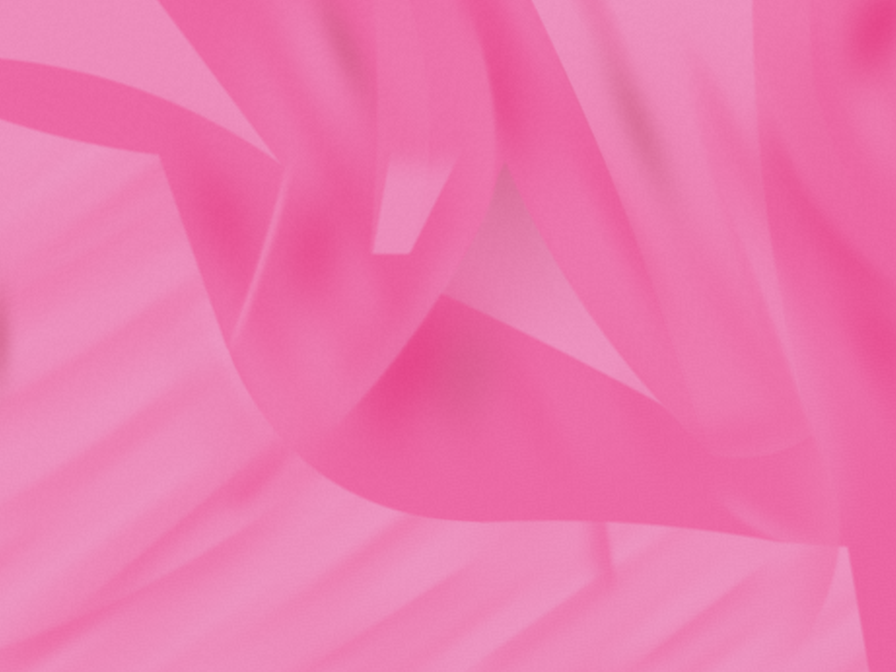
This texture is drawn by a WebGL 1 fragment shader. Its source:

```glsl
precision highp float;
// Sheer pink chiffon lying in overlapping folds, with soft shadows and pale hems.
#define LIGHT vec3(.93, .58, .755)
#define PALE vec3(.95, .67, .81)
#define MID vec3(.93, .47, .68)
#define ROSE vec3(.925, .40, .64)
#define DEEP vec3(.90, .27, .54)
#define SHADE vec3(.81, .36, .52)
#define HEM .022
#define GRAIN .018
#define SILK .75
#define SHEEN .6
uniform vec2 u_resolution;
vec2 p;    // canvas position, 7.68 by 5.76, y downwards
vec3 col;

float hash(vec2 q) { return fract(sin(dot(q, vec2(127.1, 311.7))) * 43758.5); }
float noise(vec2 q) {
  vec2 i = floor(q), f = fract(q);
  f = f * f * (3. - 2. * f);
  return mix(mix(hash(i), hash(i + vec2(1, 0)), f.x),
             mix(hash(i + vec2(0, 1)), hash(i + 1.), f.x), f.y);
}
// Noise drawn out along a direction
float streak(vec2 dir, vec2 freq) {
  return noise(vec2(dot(p, dir), dot(p, vec2(-dir.y, dir.x))) * freq);
}
// x: progress from a to b, y: signed distance to the bowed line, positive on its right
vec2 along(vec2 a, vec2 b, float bow) {
  vec2 d = b - a, r = p - a;
  float len = length(d), t = dot(r, d) / (len * len), s = clamp(t, 0., 1.);
  return vec2(t, dot(r, vec2(-d.y, d.x)) / len - 4. * bow * s * (1. - s));
}
float side(vec2 a, vec2 b, float bow) { return smoothstep(-HEM, HEM, along(a, b, bow).y); }
void tint(vec3 c, float amount) { col = mix(col, c, clamp(amount, 0., 1.)); }
// Crease with separate softness on its left and right
void fold(vec2 a, vec2 b, float bow, float left, float right, vec3 c, float amount) {
  vec2 s = along(a, b, bow);
  float v = s.y / (s.y < 0. ? left : right);
  float ends = smoothstep(-.05, .3, s.x) * (1. - smoothstep(.7, 1.05, s.x));
  tint(c, amount * ends * exp(-v * v));
}
// Soft oval of colour, tilted by an angle
void glow(vec2 c, vec2 size, float angle, vec3 k, float amount) {
  vec2 d = p - c;
  float cs = cos(angle), sn = sin(angle);
  d = vec2(cs * d.x + sn * d.y, cs * d.y - sn * d.x) / size;
  tint(k, amount * exp(-dot(d, d)));
}

void lowerCloth() {
  vec2 dir = vec2(.8, -.6);
  col = mix(LIGHT, MID, SILK * streak(dir, vec2(.5, 2.6)) * streak(dir, vec2(.7, 6.)) * 1.4);
  // Repeated diagonal creases at the left and along the bottom
  for (int i = 0; i < 3; i++) {
    float n = float(i);
    fold(vec2(-.4, 2.8 + .9 * n), vec2(1.8, 1.5 + .8 * n), .08, .08, .26, MID, .6);
    fold(vec2(2.5 + 1.4 * n, 5.85), vec2(4.2 + 1.25 * n, 4.75), 0., .04, .2, ROSE, .4);
  }
  fold(vec2(.6, 5.3), vec2(2.5, 3.7), 0., .04, .16, ROSE, .5);
  fold(vec2(-.5, 5.75), vec2(2.6, 4.2), .16, .04, .17, ROSE, .5);
  fold(vec2(1.9, 4.4), vec2(2.6, 3.6), .05, .12, .1, ROSE, .9);
  fold(vec2(5.1, 4.1), vec2(5.25, 5.1), 0., .05, .15, ROSE, .7);
  glow(vec2(0, 2.9), vec2(.1, .4), 0., SHADE, .6);
}

void sheets() {
  // Broad lower sheet and the band entering from the left
  float body = side(vec2(6.7, 4.65), vec2(4.1, 4.48), .08)
    * side(vec2(4.1, 4.48), vec2(1.95, 3), -.42) * side(vec2(1.95, 3), vec2(1.35, 1.3), 0.);
  float band = side(vec2(1.6, 1.35), vec2(0, 1.02), -.05) * step(p.x, 1.6);
  tint(mix(ROSE, MID, .15), max(body, band));
  glow(vec2(2.6, 3.4), vec2(.4, .8), .5, MID, .8);
  float above = 1. - side(vec2(0, .5), vec2(2.4, 1.4), -.17);
  tint(mix(LIGHT, MID, .3), above * side(vec2(1.35, 0), vec2(2.4, 1.4), 0.));
  fold(vec2(-.4, .75), vec2(2.3, 1.45), -.15, .15, .2, ROSE, .6);
  // Pale opening in the centre, long diagonal band and cloth beyond
  float beyond = side(vec2(6.15, 4.1), vec2(4.55, 0), .09);
  float gap = side(vec2(3.75, 2.52), vec2(4.27, 1.5), .06) * (1. - beyond);
  gap *= 1. - side(vec2(3.75, 2.5), vec2(6.05, 3.68), -.03);
  tint(mix(SHADE, LIGHT, smoothstep(.5, 3.1, p.y)), gap * .9);
  float strip = side(vec2(6.1, 3.9), vec2(3.9, 0), -.35) * (1. - beyond);
  float back = beyond * (1. - side(vec2(6.1, 3.9), vec2(7, 3.7), .1));
  tint(mix(LIGHT, MID, smoothstep(-.8, 2.6, p.y)), back);
  tint(mix(ROSE, MID, smoothstep(1., 3.8, p.y) * .7), strip);
  glow(vec2(5.5, 1.15), vec2(.15, .7), -.4, SHADE, .65);
  glow(vec2(6.1, 2.5), vec2(.2, .9), -.5, ROSE, .6);
  glow(vec2(6.3, 3.75), vec2(.6, .2), -.2, ROSE, .8);
  fold(vec2(5.9, .5), vec2(7, 3.8), .1, .2, .06, ROSE, .5);
  float right = side(vec2(7.25, 4.6), vec2(6.45, 0), -.2);
  tint(mix(MID, ROSE, smoothstep(.8, 2.2, p.y)), right);
  // Long soft ripples down the upper cloth
  float ripple = streak(vec2(.9, -.43), vec2(3.5, .5)) - .5;
  float zone = smoothstep(1.2, 2.2, p.x) * (1. - smoothstep(3., 4.4, p.y));
  tint(ripple > 0. ? LIGHT : DEEP, SHEEN * zone * abs(ripple));
}

void shadowsAndHems() {
  glow(vec2(3.5, 3.15), vec2(.37, .65), .5, DEEP, .9);
  glow(vec2(4, 3.2), vec2(.3, .45), .2, SHADE, .4);
  glow(vec2(2.7, 2.1), vec2(.3, .55), .3, DEEP, .65);
  glow(vec2(1.95, 1.85), vec2(.3, .5), -.4, DEEP, .55);
  glow(vec2(4.3, .85), vec2(.17, .6), -.3, DEEP, .65);
  glow(vec2(2.7, .5), vec2(.25, .8), -.4, LIGHT, .5);
  glow(vec2(2.95, .4), vec2(.12, .45), -.4, SHADE, .5);
  // Translucent central veil and its pale window
  float hung = 1. - smoothstep(2.15, 2.2, p.y);
  float veil = side(vec2(3.15, 2.3), vec2(3.2, 0), .06) * hung;
  tint(MID, .6 * veil * (1. - side(vec2(3.5, 2.2), vec2(3.5, 0), .18)));
  float pane = side(vec2(3.2, 2.15), vec2(3.35, 1.3), 0.) * side(vec2(3.8, 1.6), vec2(3.5, 2.2), 0.);
  tint(LIGHT, .75 * pane * hung * smoothstep(1.2, 1.6, p.y));
  fold(vec2(3.95, 0), vec2(4.1, 2.1), -.18, .04, .25, MID, .8);
  fold(vec2(4.2, 1.7), vec2(2.7, 3.8), -.12, .03, .2, LIGHT, .45);
  fold(vec2(2.5, 1.3), vec2(1.92, 3.1), -.04, .05, .03, PALE, .4);
  // Right-hand drape and gathered corner
  glow(vec2(7.55, .2), vec2(.27, .55), .5, DEEP, .9);
  fold(vec2(7, -.3), vec2(7.9, 2.3), .35, .2, .03, ROSE, .75);
  fold(vec2(6.5, .8), vec2(7.9, 2.7), .25, .12, .2, DEEP, .5);
  glow(vec2(7.6, 2.9), vec2(.25, .5), -.5, DEEP, .6);
  fold(vec2(6.2, 1.6), vec2(7.3, 4.7), -.05, .18, .04, LIGHT, .4);
  fold(vec2(6.1, 4.2), vec2(7.3, 4.8), .1, .12, .05, LIGHT, .4);
  fold(vec2(6.85, 3.5), vec2(6.8, 5.6), -.35, .03, .3, MID, .8);
}
void main() {
  p = vec2(0, 5.76) + gl_FragCoord.xy / u_resolution * vec2(7.68, -5.76);
  lowerCloth();
  sheets();
  shadowsAndHems();
  col += GRAIN * (noise(p * 60.) - .5);
  gl_FragColor = vec4(col, 1.);
}
```
